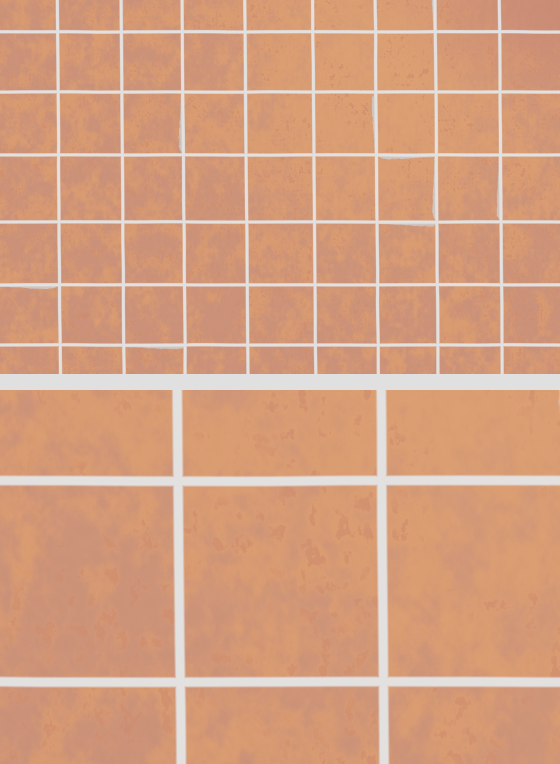
Top: the whole. Bottom: its middle third, enlarged.
This texture is drawn by a Shadertoy shader. Its source:

```glsl
// Terracotta wall tiles with pale grout: a slightly uneven square grid,
// mottled clay from layered noise offset per tile, a warm glow near the top,
// and rough grey grout smears on a few randomly chosen tile edges.

// Grid layout, in units of canvas height
const vec2 START = vec2(0.1525, 0.0762);
const vec2 PITCH = vec2(0.1692, 0.168);
const vec2 SWAY = vec2(-0.0088, 0.009);
const float TILT = 0.008;
const float GROUT_HALF = 0.0043;
const float SMEAR_WIDTH = 0.011;
const float SMEAR_CHANCE = 0.14;

const vec3 GROUT = vec3(0.89, 0.88, 0.88);
const vec3 SMEAR = vec3(0.81, 0.79, 0.78);
const vec3 CLAY = vec3(0.798, 0.572, 0.475);
const vec3 ORANGE = vec3(0.85, 0.605, 0.44);
const vec3 RUST = vec3(0.80, 0.535, 0.42);
const vec3 GOLD = vec3(0.87, 0.635, 0.455);
const vec3 ROSE = vec3(0.79, 0.535, 0.46);

float hash(vec2 p) {
    return fract(sin(dot(p, vec2(127.1, 311.7))) * 43758.5);
}

float noise(vec2 p) {
    vec2 i = floor(p), f = fract(p);
    f = f * f * (3.0 - 2.0 * f);
    float low = mix(hash(i), hash(i + vec2(1, 0)), f.x);
    float high = mix(hash(i + vec2(0, 1)), hash(i + vec2(1, 1)), f.x);
    return mix(low, high, f.y);
}

float fbm(vec2 p) {
    float sum = 0.0, amplitude = 0.5;
    for (int i = 0; i < 5; i++) {
        sum += amplitude * noise(p);
        p = mat2(1.6, 1.2, -1.2, 1.6) * p + 7.3;
        amplitude *= 0.55;
    }
    return sum / 1.055;
}

// Position of the grout lines with the given column and row index
vec2 linePosition(vec2 index) {
    vec2 fromCentre = index - vec2(4.0, 2.5);
    vec2 wave = sin(vec2(1.6, 1.4) * (index - vec2(1.5, 2.5)));
    return START + PITCH * index + SWAY * wave * exp(-fromCentre * fromCentre / 8.0);
}

// Coverage of a ragged smear beside a line; along runs 0 to 1 on the tile edge
float smear(float side, float along, vec2 id, float soft) {
    float chosen = step(hash(id), SMEAR_CHANCE);
    float lean = mix(along, 1.0 - along, step(0.5, hash(id + 3.7)));
    float taper = smoothstep(0.0, 0.12, lean) * (1.0 - 0.75 * smoothstep(0.2, 1.0, lean));
    float ragged = 0.55 + 0.8 * fbm(vec2(along * 18.0, side * 300.0) + id * 5.3);
    float reach = GROUT_HALF * 0.7 + SMEAR_WIDTH * taper * ragged * 0.75;
    return chosen * step(0.0, side) * (1.0 - smoothstep(reach - soft, reach + soft, side));
}

// Mottled clay surface
vec3 clay(vec2 p, vec2 tile) {
    vec2 q = p + vec2(hash(tile), hash(tile + 9.1)) * 20.0;
    float glow = exp(-dot(p - vec2(1.04, 0.82), p - vec2(1.04, 0.82)) * 7.0);
    float corner = smoothstep(0.42, 0.0, length((p - vec2(1.5, 1.0)) * vec2(0.8, 1.2)));
    float tone = 0.09 * (hash(tile + 4.4) - 0.5) + 0.16 * glow - 0.1 * corner;

    float blotch = fbm(q * vec2(30.0, 22.0));
    float grain = fbm(q * vec2(105.0, 80.0) + 31.0);
    float warm = smoothstep(0.38, 0.68, 0.65 * blotch + 0.35 * grain + tone);
    vec3 color = mix(CLAY, ORANGE, warm);
    color = mix(color, GOLD, glow * 0.65);
    color = mix(color, ROSE, corner * 0.7);

    float fleck = smoothstep(0.57, 0.68, grain) * smoothstep(0.4, 0.6, fbm(q * 14.0 + 5.0));
    return mix(color, RUST, fleck * 0.6) + 0.018 * (grain - 0.5);
}

void mainImage(out vec4 fragColor, in vec2 fragCoord) {
    vec2 p = fragCoord / iResolution.y;
    float soft = max(0.8 / iResolution.y, 0.0014);

    // Lean the columns and give the lines a slight hand-laid wobble
    vec2 q = p - vec2(TILT * (1.0 - p.y), 0.0);
    q += 0.0014 * (vec2(noise(p.yx * 11.0), noise(p * 11.0 + 40.0)) - 0.5);

    // Nearest lines, and the tile that contains this point
    vec2 nearest = round((q - START) / PITCH);
    vec2 offset = q - linePosition(nearest);
    vec2 tile = nearest - step(offset, vec2(0.0));
    vec2 along = clamp((q - linePosition(tile)) / PITCH, 0.0, 1.0);

    vec3 color = clay(p, tile);

    // Worn grout left of the columns and below the rows
    float columnSmear = smear(-offset.x, along.y, vec2(nearest.x, tile.y) + 17.0, soft);
    float rowSmear = smear(-offset.y, along.x, vec2(tile.x, nearest.y) + 53.0, soft);
    color = mix(color, SMEAR, 0.9 * max(columnSmear, rowSmear));

    // Grout lines
    float edge = min(abs(offset.x), abs(offset.y)) - GROUT_HALF;
    color = mix(color, GROUT, 1.0 - smoothstep(-soft, soft, edge));

    fragColor = vec4(color, 1.0);
}
```
